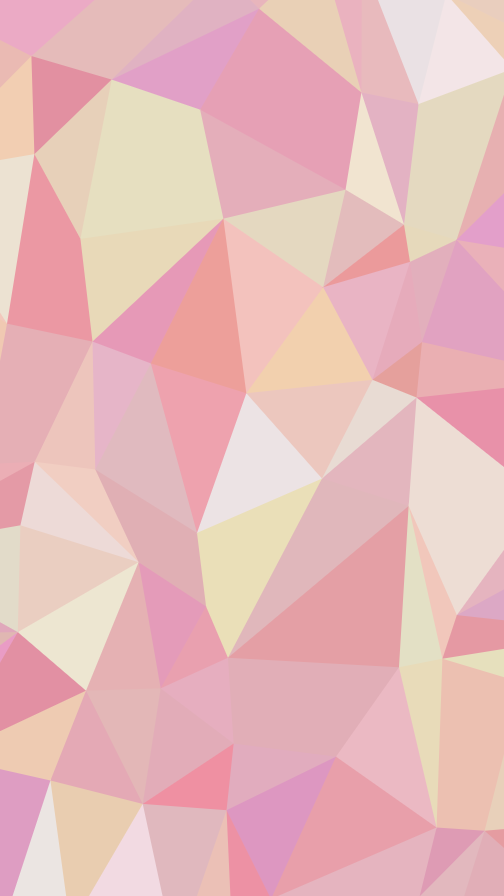
Reproduce this background procedurally as a WebGL 1 fragment shader.

```glsl
precision highp float;

uniform vec2 u_resolution;

// Lengths are in canvas widths
const vec2 CELL_SIZE = vec2(0.185, 0.225);
const float MESH_ANGLE = 0.3;
const float VERTEX_JITTER = 0.46;   // below 0.5 keeps every quad simple
const float MERGE_CHANCE = 0.25;    // quads left undivided
const float PICK_SPREAD = 0.3;
const float TINT_VARIATION = 0.075;
const float SEED = 17.0;

const vec3 ROSE = vec3(0.90, 0.70, 0.74);
const vec3 PEACH = vec3(0.93, 0.78, 0.72);
const vec3 ORCHID = vec3(0.89, 0.63, 0.75);
const vec3 CORAL = vec3(0.91, 0.60, 0.64);
const vec3 PEARL = vec3(0.93, 0.87, 0.86);
const vec3 CREAM = vec3(0.91, 0.88, 0.76);

float hash(vec2 p, float channel) {
  vec3 q = fract(vec3(p, channel + SEED) * vec3(0.1031, 0.1137, 0.0973));
  q += dot(q, q.yzx + 33.33);
  return fract((q.x + q.y) * q.z);
}

vec2 meshVertex(vec2 id) {
  vec2 offset = vec2(hash(id, 1.0), hash(id, 2.0)) * 2.0 - 1.0;
  return (id + VERTEX_JITTER * offset) * CELL_SIZE;
}

float cross2(vec2 a, vec2 b) {
  return a.x * b.y - a.y * b.x;
}

float signedArea(vec2 a, vec2 b, vec2 c) {
  return cross2(b - a, c - a);
}

// Positive to the left of the line from a to b
float edgeDistance(vec2 p, vec2 a, vec2 b) {
  return cross2(b - a, p - a) / length(b - a);
}

float triangleCoverage(vec2 p, vec2 a, vec2 b, vec2 c, float pixel) {
  float inside = min(edgeDistance(p, a, b),
                     min(edgeDistance(p, b, c), edgeDistance(p, c, a)));
  return clamp(inside / pixel + 0.5, 0.0, 1.0);
}

// Evenly spread palette choice, weighted by area share
vec3 tileColor(vec2 cell, float side) {
  float channel = 5.0 + 7.0 * side;
  float pick = fract(dot(cell, vec2(0.7549, 0.5698)) + 0.5 * side
                     + PICK_SPREAD * hash(cell, channel));
  vec3 color = ROSE;
  color = mix(color, PEACH, step(0.28, pick));
  color = mix(color, ORCHID, step(0.47, pick));
  color = mix(color, CORAL, step(0.63, pick));
  color = mix(color, PEARL, step(0.77, pick));
  color = mix(color, CREAM, step(0.90, pick));
  vec3 tint = vec3(hash(cell, channel + 1.0), hash(cell, channel + 2.0),
                   hash(cell, channel + 3.0)) - 0.5;
  return color + TINT_VARIATION * tint * vec3(0.7, 1.0, 1.2);
}

void main() {
  float pixel = 1.0 / u_resolution.x;
  float s = sin(MESH_ANGLE);
  float c = cos(MESH_ANGLE);
  vec2 p = mat2(c, s, -s, c) * (gl_FragCoord.xy * pixel) + 10.0 * CELL_SIZE;
  vec2 home = floor(p / CELL_SIZE);

  vec3 colorSum = vec3(0.0);
  float weightSum = 0.0;
  for (int y = -1; y <= 1; y++) {
    for (int x = -1; x <= 1; x++) {
      vec2 cell = home + vec2(float(x), float(y));
      vec2 v0 = meshVertex(cell);
      vec2 v1 = meshVertex(cell + vec2(1.0, 0.0));
      vec2 v2 = meshVertex(cell + vec2(1.0, 1.0));
      vec2 v3 = meshVertex(cell + vec2(0.0, 1.0));

      // Split along the diagonal whose smaller triangle is larger
      float split02 = min(signedArea(v0, v1, v2), signedArea(v0, v2, v3));
      float split13 = min(signedArea(v1, v2, v3), signedArea(v1, v3, v0));
      if (split13 > split02) {
        vec2 first = v0;
        v0 = v1;
        v1 = v2;
        v2 = v3;
        v3 = first;
      }

      float side = step(MERGE_CHANCE, hash(cell, 3.0));
      float coverA = triangleCoverage(p, v0, v1, v2, pixel);
      float coverB = triangleCoverage(p, v0, v2, v3, pixel);
      colorSum += coverA * tileColor(cell, 0.0) + coverB * tileColor(cell, side);
      weightSum += coverA + coverB;
    }
  }
  gl_FragColor = vec4(colorSum / max(weightSum, 0.001), 1.0);
}
```
